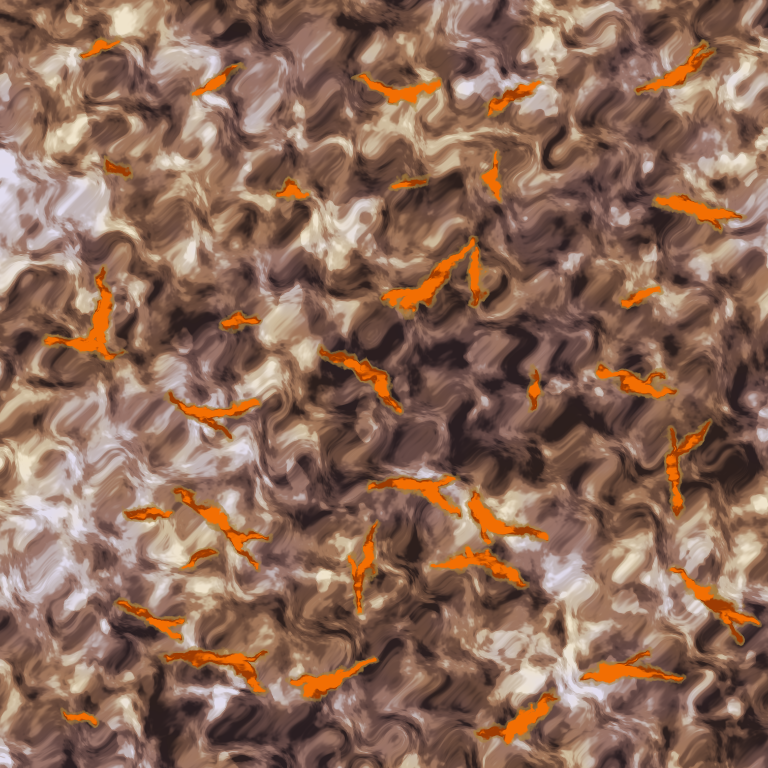
Give the GLSL for this texture, as a Shadertoy shader.

```glsl
float hash(vec2 p) {
    vec3 q = fract(p.xyx * vec3(0.1031, 0.1030, 0.0973));
    q += dot(q, q.yzx + 33.33);
    return fract((q.x + q.y) * q.z);
}

float noise(vec2 p) {
    vec2 i = floor(p), f = fract(p);
    f = f * f * (3.0 - 2.0 * f);
    vec2 e = vec2(0, 1);
    return mix(mix(hash(i), hash(i + e.yx), f.x),
               mix(hash(i + e.xy), hash(i + e.yy), f.x), f.y);
}

float fbm(vec2 p) {
    float sum = 0.0, weight = 0.5;
    for (int i = 0; i < 4; i++) {
        sum += weight * noise(p);
        p = mat2(1.6, 1.2, -1.2, 1.6) * p + 17.3;
        weight *= 0.5;
    }
    return sum / 0.9375;
}

// Distance to a stroke that narrows from radius ra to rb
float stroke(vec2 p, vec2 a, vec2 b, float ra, float rb) {
    vec2 ab = b - a;
    float t = clamp(dot(p - a, ab) / dot(ab, ab), 0.0, 1.0);
    return length(p - a - ab * t) - mix(ra, rb, t);
}

// Kinked, mostly level slivers, some with a side splinter
float shards(vec2 p) {
    float d = 1.0;
    for (int i = 0; i < 35; i++) {
        vec2 cell = vec2(i % 5, i / 5);
        vec2 seed = cell * 7.0 + 3.0;
        vec2 jitter = vec2(hash(seed), hash(seed + 1.3)) - 0.5;
        vec2 center = 0.04 + 0.92 * (cell + 0.5 + 0.75 * jitter) / vec2(5, 7);
        float size = hash(seed + 2.7);
        float halfLength = mix(0.012, 0.072, size);
        float radius = mix(0.006, 0.0095, size);
        float angle = (hash(seed + 4.1) - 0.55) * 1.2;
        if (hash(seed + 5.9) > 0.83) angle += 1.3;

        float c = cos(angle), s = sin(angle);
        vec2 q = mat2(c, -s, s, c) * (p - center);
        float bend = (hash(seed + 6.4) - 0.5) * halfLength * 0.7;
        vec2 knee = vec2((hash(seed + 8.2) - 0.5) * halfLength, bend);
        d = min(d, stroke(q, knee, vec2(-halfLength, 0), radius, radius * 0.45));
        d = min(d, stroke(q, knee, vec2(halfLength, -bend * 0.4), radius, radius * 0.35));
        if (size > 0.45) {
            float side = sign(hash(seed + 9.6) - 0.5);
            vec2 tip = knee + vec2(halfLength * 0.5, side * 0.018);
            vec2 root = knee - vec2(halfLength * 0.4, side * 0.004);
            d = min(d, stroke(q, root, tip, radius * 0.8, 0.003));
        }
    }
    return d;
}

vec3 rock(vec2 p) {
    // Level shadow bands, fine grains and crisp pale flecks
    float broad = fbm(p * vec2(4, 7) + 5.0);
    float grain = fbm(p * 40.0 + 2.0 * noise(p * 25.0));
    float flecks = smoothstep(0.65, 0.73, fbm(p * vec2(21, 18) + 40.0));
    float blotches = smoothstep(0.68, 0.75, fbm(p * vec2(8, 6) + 71.0));
    float tone = 0.52 + 0.8 * (broad - 0.5) + 1.45 * (grain - 0.5);
    tone += 0.3 * max(flecks, blotches);

    vec3 color = mix(vec3(0.17, 0.12, 0.12), vec3(0.41, 0.29, 0.25), smoothstep(0.0, 0.35, tone));
    color = mix(color, vec3(0.62, 0.46, 0.38), smoothstep(0.35, 0.6, tone));
    color = mix(color, vec3(0.78, 0.72, 0.66), smoothstep(0.62, 0.84, tone));
    color = mix(color, vec3(0.91, 0.88, 0.86), smoothstep(0.86, 1.1, tone));

    // Drift between mauve and tan
    float warmth = smoothstep(0.3, 0.7, fbm(p * 11.0 + 23.0));
    return color * mix(vec3(0.97, 0.98, 1.08), vec3(1.03, 1.01, 0.92), warmth);
}

void mainImage(out vec4 fragColor, in vec2 fragCoord) {
    vec2 p = fragCoord / iResolution.y;
    vec3 color = rock(p);

    // Ragged shard outline
    vec2 ragged = vec2(fbm(p * 55.0 + 9.0), fbm(p * 55.0 + 31.0)) - 0.5;
    float d = shards(p + 0.022 * ragged);
    float blur = max(0.0015, 0.7 / iResolution.y);

    // Broken ochre fringe
    float fringe = 1.0 - smoothstep(0.002, 0.0055, d);
    color = mix(color, vec3(0.65, 0.49, 0.24), fringe * (0.45 + 0.5 * noise(p * 60.0)));

    // Bright faces with rust-coloured streaks and rims
    float face = fbm(p * vec2(28, 65) + 13.0) + clamp(-d * 40.0, 0.0, 0.2);
    vec3 orange = mix(vec3(0.61, 0.23, 0.01), vec3(0.95, 0.43, 0.01), smoothstep(0.46, 0.62, face));
    color = mix(color, orange, 1.0 - smoothstep(-blur, blur, d));

    fragColor = vec4(color, 1.0);
}
```
